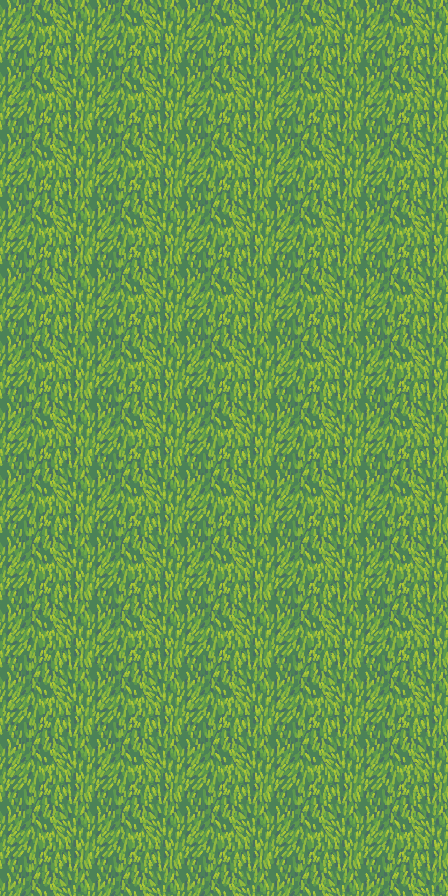
A Shadertoy shader for this texture:

```glsl
const float TILES_ACROSS = 5.0;
const vec2 TILE_SHAPE = vec2(1.0, 0.75);
const float TAU = 6.2831853;

const vec3 SHADOW = vec3(0.29, 0.44, 0.38);
const vec3 DEEP   = vec3(0.30, 0.51, 0.34);
const vec3 MID    = vec3(0.37, 0.60, 0.30);
const vec3 LEAF   = vec3(0.44, 0.67, 0.27);
const vec3 LIME   = vec3(0.57, 0.72, 0.24);
const vec3 TIP    = vec3(0.68, 0.78, 0.21);

float hash(vec2 p, float seed) {
    vec3 q = fract(vec3(p.xyx) * vec3(0.1031, 0.1030, 0.0973) + seed * 0.137);
    q += dot(q, q.yzx + 33.33);
    return fract((q.x + q.y) * q.z);
}

// Value noise over one tile, wrapping at its edges
float wrapNoise(vec2 uv, vec2 cells, float seed) {
    vec2 p = uv * cells;
    vec2 i = floor(p), f = fract(p);
    f = f * f * (3.0 - 2.0 * f);
    vec2 a = mod(i, cells), b = mod(i + 1.0, cells);
    return mix(mix(hash(a, seed), hash(vec2(b.x, a.y), seed), f.x),
               mix(hash(vec2(a.x, b.y), seed), hash(b, seed), f.x), f.y);
}

// Brightness of the tufts within one tile, about -1 to 1
float tuftLight(vec2 uv) {
    float clumps = wrapNoise(uv, vec2(6.0, 4.0), 3.0) * 2.0 - 1.0;
    float column = cos(TAU * (uv.x - 0.95));
    float band = -cos(TAU * uv.y);
    return 0.4 * clumps + 0.18 * column + 0.35 * band;
}

// Sideways lean: neighbouring blades fan out together
float tuftLean(vec2 uv) {
    float sway = wrapNoise(uv, vec2(7.0, 3.0), 8.0) - 0.5;
    return 1.5 * sway + 0.3 * sin(TAU * (uv.x - 0.95));
}

// Returns coverage of whole blades (x) and of their tips (y)
vec2 bladeLayer(vec2 uv, vec2 cells, float len, float width,
                float density, float contrast, float seed, float px) {
    vec2 cover = vec2(0.0);
    vec2 base = floor(uv * cells);
    for (int j = 0; j >= -2; j--)
    for (int i = -2; i <= 2; i++) {
        vec2 cell = base + vec2(i, j);
        vec2 id = mod(cell, cells);
        vec2 jitter = vec2(hash(id, seed), hash(id, seed + 1.0));
        vec2 root = (cell + mix(vec2(0.12), vec2(0.88), jitter)) / cells;
        vec2 home = fract(root);
        float chance = density + contrast * tuftLight(home);
        if (hash(id, seed + 2.0) > chance) continue;

        float lean = tuftLean(home) + 0.7 * (hash(id, seed + 3.0) - 0.5);
        float size = len * mix(0.7, 1.2, hash(id, seed + 4.0));
        vec2 axis = size * normalize(vec2(lean, 1.0));
        vec2 rel = (uv - root) * TILE_SHAPE;
        float h = clamp(dot(rel, axis) / dot(axis, axis), 0.0, 1.0);
        float d = length(rel - axis * h) - width * mix(1.1, 0.8, h);
        float blade = 1.0 - smoothstep(-0.4 * px, 0.4 * px, d);
        float lit = step(0.5, hash(id, seed + 5.0)) * smoothstep(0.35, 0.5, h);
        cover = max(cover, blade * vec2(1.0, lit));
    }
    return cover;
}

void mainImage(out vec4 fragColor, in vec2 fragCoord) {
    // Identical tiles, counted from the top left corner
    vec2 p = vec2(fragCoord.x, fragCoord.y - iResolution.y) / iResolution.x;
    vec2 uv = fract(p * TILES_ACROSS / TILE_SHAPE);
    float px = TILES_ACROSS / iResolution.x;

    vec2 mid    = bladeLayer(uv, vec2(15.0, 9.0), 0.070, 0.0180, 0.82, 0.15, 11.0, px);
    vec2 shadow = bladeLayer(uv, vec2(15.0, 10.0), 0.045, 0.0170, 0.44, -0.50, 23.0, px);
    vec2 leaf   = bladeLayer(uv, vec2(15.0, 9.0), 0.045, 0.0130, 0.12, 0.05, 37.0, px);
    vec2 lime   = bladeLayer(uv, vec2(17.0, 10.0), 0.054, 0.0128, 0.82, 0.40, 53.0, px);

    // Dark undergrowth first, sunlit blades last
    vec3 color = mix(DEEP, MID, mid.x);
    color = mix(color, SHADOW, shadow.x);
    color = mix(color, LEAF, leaf.x);
    color = mix(color, LIME, lime.x);
    color = mix(color, TIP, lime.y);
    fragColor = vec4(color, 1.0);
}
```
